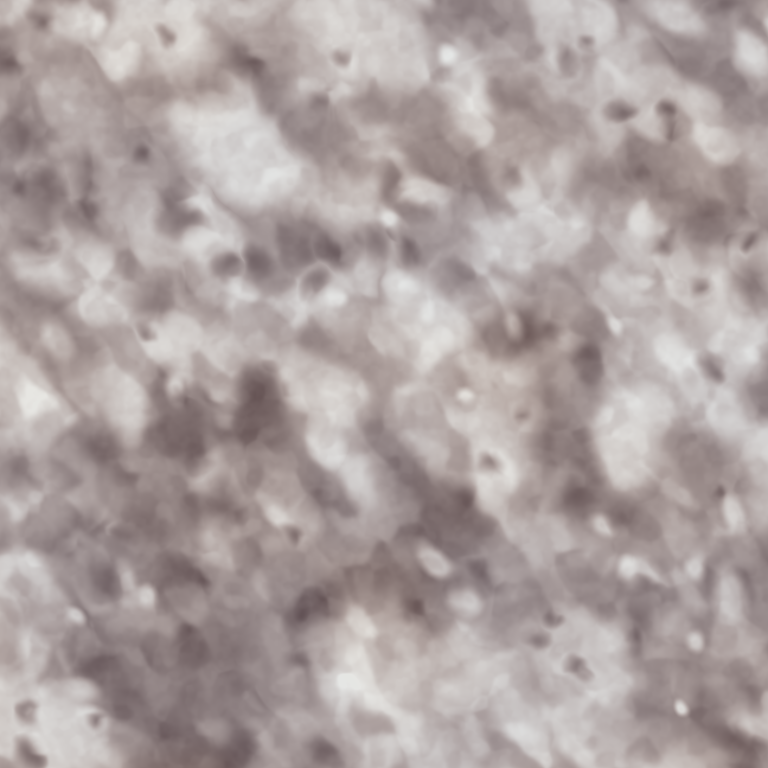
This texture is drawn by a Shadertoy shader. Its source:

```glsl
// Draws soft mottled stone: mauve-grey ground, pale slanted grains and dark pits.

const vec3 SHADOW = vec3(0.34, 0.27, 0.28);
const vec3 GROUND = vec3(0.68, 0.63, 0.622);
const vec3 CHALK  = vec3(0.90, 0.90, 0.89);
const vec3 WARMTH = vec3(0.010, 0.0, -0.012);

const float BASE_TONE  = 0.675;  // tones run on the scale of the red channel
const float PALE_TONE  = 0.865;
const float SPECK_TONE = 0.90;
const float PIT_TONE   = 0.40;
const float SLANT      = -0.95;  // main direction of the grains, radians
const float SLANT_VARY = 1.3;
const float WARP       = 0.008;

vec3 hash3(vec2 p) {
    vec3 q = fract(vec3(p.xyx) * vec3(0.1031, 0.1030, 0.0973));
    q += dot(q, q.yxz + 33.33);
    return fract((q.xxy + q.yzz) * q.zyx);
}

mat2 rotation(float a) {
    float c = cos(a), s = sin(a);
    return mat2(c, -s, s, c);
}

// Smooth cellular noise in -1..1: random cell values blended by distance.
float cells(vec2 p, float crispness) {
    vec2 cell = floor(p);
    float total = 0.0, weights = 0.0;
    for (int y = -1; y <= 1; y++) {
        for (int x = -1; x <= 1; x++) {
            vec2 id = cell + vec2(x, y);
            vec3 h = hash3(id + 71.0);
            vec2 d = id + 0.15 + 0.7 * h.xy - p;
            float w = exp(-crispness * dot(d, d));
            total += w * (2.0 * h.z - 1.0);
            weights += w;
        }
    }
    return total / max(weights, 1e-6);
}

// Coverage of scattered ellipses; radius is in cells, softness is the edge share.
float grains(vec2 p, float density, vec2 radius, float softness) {
    vec2 cell = floor(p);
    float cover = 0.0;
    for (int y = -1; y <= 1; y++) {
        for (int x = -1; x <= 1; x++) {
            vec2 id = cell + vec2(x, y);
            vec3 place = hash3(id + 13.0);
            vec3 form = hash3(id + 157.0);
            vec2 d = p - id - 0.1 - 0.8 * place.xy;
            d = rotation(SLANT + SLANT_VARY * (form.x - 0.5)) * d;
            d /= radius * mix(0.55, 1.0, form.y);
            float shape = 1.0 - smoothstep(1.0 - softness, 1.0 + 0.3 * softness, length(d));
            cover = max(cover, shape * step(place.z, density) * mix(0.6, 1.0, form.z));
        }
    }
    return cover;
}

vec3 stoneColor(float tone) {
    vec3 lower = mix(SHADOW, GROUND, clamp((tone - SHADOW.r) / (GROUND.r - SHADOW.r), 0.0, 1.0));
    return mix(lower, CHALK, clamp((tone - GROUND.r) / (CHALK.r - GROUND.r), 0.0, 1.0));
}

void mainImage(out vec4 fragColor, in vec2 fragCoord) {
    vec2 uv = fragCoord / min(iResolution.x, iResolution.y);

    // Uneven outlines
    vec2 p = uv + WARP * vec2(cells(uv * 25.0, 4.0), cells(uv * 25.0 + 40.0, 4.0));
    vec2 slanted = rotation(SLANT) * p * vec2(0.75, 1.1);

    // Mottled ground, coarse to fine
    float tone = BASE_TONE;
    tone += 0.085 * cells(p * 5.0 + 3.0, 5.0);
    tone += 0.110 * cells(slanted * 13.0 + 60.0, 8.0);
    tone += 0.085 * cells(slanted * 27.0 + 110.0, 8.0);

    // Pale grains and bright specks
    float patches = grains(p * 5.5 + 21.0, 0.30, vec2(0.66, 0.38), 0.50);
    float pebbles = grains(p * 10.0 + 90.0, 0.32, vec2(0.56, 0.33), 0.60);
    float specks = grains(p * 17.0 + 33.0, 0.13, vec2(0.46, 0.34), 0.75);
    tone = mix(tone, PALE_TONE, 0.90 * patches);
    tone = mix(tone, PALE_TONE, 0.80 * pebbles);
    tone = mix(tone, SPECK_TONE, 0.90 * specks);

    // Dark pits, broad and small, with ragged soft rims
    float ragged = cells(p * 50.0 + 7.0, 6.0);
    vec2 rim = p + 0.006 * vec2(ragged, cells(p * 45.0 + 80.0, 5.0));
    float hollows = grains(rim * 11.0 + 140.0, 0.28, vec2(0.52, 0.40), 1.0);
    float pits = grains(rim * 20.0 + 205.0, 0.12, vec2(0.50, 0.42), 1.0);
    tone = mix(tone, PIT_TONE, 0.80 * hollows);
    tone = mix(tone, PIT_TONE, 0.75 * pits);

    // Faint fine grain and warm stains
    tone += 0.036 * ragged + 0.012 * cells(uv * 120.0, 5.0);
    vec3 color = stoneColor(tone) + WARMTH * cells(p * 7.0 + 300.0, 5.0);
    fragColor = vec4(color, 1.0);
}
```
